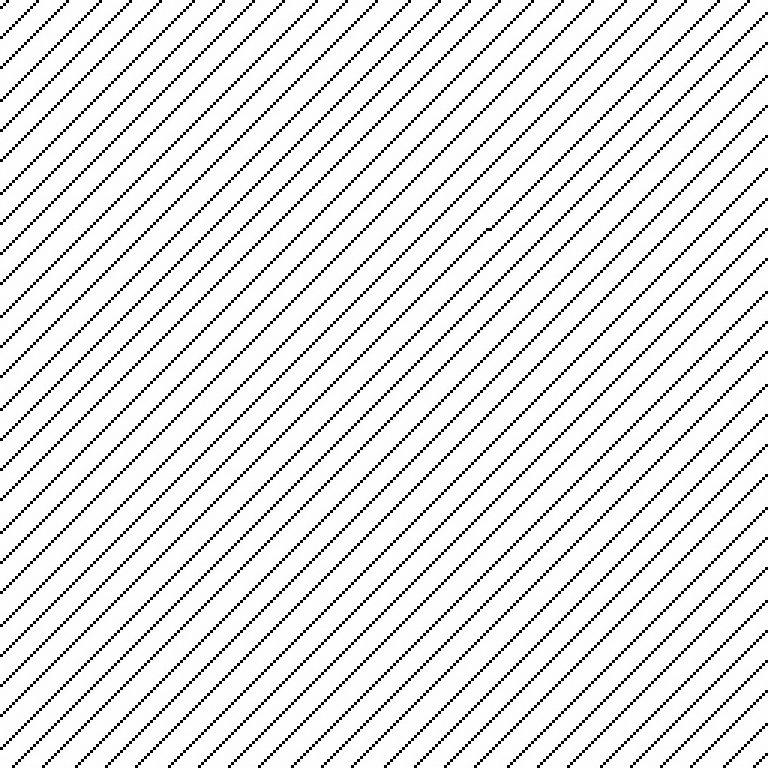
Write a Shadertoy shader that draws this pattern.

```glsl
// Fine black 45-degree hatching in one-cell stair steps on white paper, with one small kink.

const vec3  PAPER        = vec3(0.99);
const vec3  INK          = vec3(0.01);
const float GRID         = 256.0;    // stair-step cells per canvas height
const float LINE_PERIOD  = 10.29;    // in cells, along either canvas edge
const float LINE_START   = 12.6;     // in cells, from the top left
const float LINE_WIDTH   = 1.0;      // in cells, measured along a row
const float KINK_ROW     = 76.0;     // row where rounding tips one line by a cell
const float KINK_DRIFT   = 0.03;     // extra start, in cells, above that row
const float MOTTLE_SCALE = 0.7;      // noise frequency per cell
const float MOTTLE_DEPTH = 0.04;
const float MOTTLE_REACH = 2.5;      // in cells, fades away from the lines
const int   SAMPLES      = 3;        // edge smoothing, per axis

vec2 hashGradient(vec2 cell) {
    vec2 h = vec2(dot(cell, vec2(127.1, 311.7)), dot(cell, vec2(269.5, 183.3)));
    return 2.0 * fract(sin(h) * 43758.5) - 1.0;
}

float gradientNoise(vec2 p) {
    vec2 cell = floor(p);
    vec2 f = fract(p);
    vec2 u = f * f * (3.0 - 2.0 * f);
    float a = dot(hashGradient(cell), f);
    float b = dot(hashGradient(cell + vec2(1.0, 0.0)), f - vec2(1.0, 0.0));
    float c = dot(hashGradient(cell + vec2(0.0, 1.0)), f - vec2(0.0, 1.0));
    float d = dot(hashGradient(cell + 1.0), f - 1.0);
    return mix(mix(a, b, u.x), mix(c, d, u.x), u.y);
}

// Position of a cell's diagonal within the line period
float hatchPhase(vec2 cell, float start) {
    return mod(cell.x + cell.y + 1.0 - start, LINE_PERIOD);
}

// 1 where a cell, counted from the top left, is inked; both runs meet in the kink row
float inkedCell(vec2 cell) {
    float lower = step(KINK_ROW, cell.y);
    float upper = step(cell.y, KINK_ROW);
    lower *= 1.0 - step(LINE_WIDTH, hatchPhase(cell, LINE_START));
    upper *= 1.0 - step(LINE_WIDTH, hatchPhase(cell, LINE_START + KINK_DRIFT));
    return max(lower, upper);
}

void mainImage(out vec4 fragColor, in vec2 fragCoord) {
    float cellsPerPixel = GRID / iResolution.y;
    vec2 p = vec2(fragCoord.x, iResolution.y - fragCoord.y) * cellsPerPixel;

    // Average the stepped lines over the pixel
    float coverage = 0.0;
    for (int j = 0; j < SAMPLES; j++) {
        for (int i = 0; i < SAMPLES; i++) {
            vec2 offset = (vec2(i, j) + 0.5) / float(SAMPLES) - 0.5;
            coverage += inkedCell(floor(p + offset * cellsPerPixel));
        }
    }
    coverage /= float(SAMPLES * SAMPLES);

    // Faint grey mottling of the paper beside the lines
    float phase = hatchPhase(floor(p), LINE_START);
    float nearLine = exp(-min(phase, LINE_PERIOD - phase) / MOTTLE_REACH);
    float mottle = abs(gradientNoise(p * MOTTLE_SCALE)) * nearLine;
    vec3 paper = PAPER + 0.005 - MOTTLE_DEPTH * mottle;

    fragColor = vec4(mix(paper, INK, coverage), 1.0);
}
```
